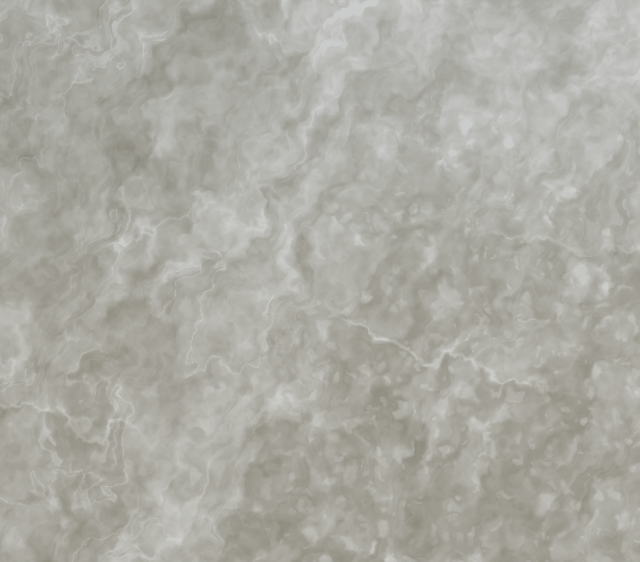
This texture is drawn by a WebGL 2 fragment shader. Its source:

```glsl
#version 300 es
precision highp float;

uniform vec2 u_resolution;
out vec4 fragColor;

vec3 hash3(vec2 cell) {
  vec3 h = fract(cell.xyx * vec3(0.1031, 0.1030, 0.0973));
  h += dot(h, h.yxz + 33.33);
  return fract((h.xxy + h.yzz) * h.zyx);
}

// Cellular noise whose cells melt into each other
float softCells(vec2 p) {
  vec2 base = floor(p);
  float sum = 0.0, total = 1e-5;
  for (int i = 0; i < 9; i++) {
    vec2 cell = base + vec2(i % 3 - 1, i / 3 - 1);
    vec3 h = hash3(cell);
    vec2 d = cell + h.xy - p;
    float weight = exp(-7.0 * dot(d, d));
    sum += weight * h.z;
    total += weight;
  }
  return sum / total;
}

float layered(vec2 p, int octaves) {
  float sum = 0.0, total = 0.0, amp = 1.0;
  for (int i = 0; i < octaves; i++) {
    sum += amp * softCells(p);
    total += amp;
    amp *= 0.62;
    p = mat2(1.6, 1.2, -1.2, 1.6) * p + 7.3;
  }
  return sum / total;
}

// Scattered round spots of mixed size; share is the part of cells filled
float flecks(vec2 p, float share) {
  vec2 base = floor(p);
  float mark = 0.0;
  for (int i = 0; i < 9; i++) {
    vec2 cell = base + vec2(i % 3 - 1, i / 3 - 1);
    vec3 h = hash3(cell + 41.0);
    float size = (h.z - 1.0 + share) / share;
    float radius = 0.18 + 0.32 * size;
    float spot = 1.0 - smoothstep(radius * 0.4, radius, length(cell + h.xy - p));
    mark = max(mark, spot * step(0.0, size));
  }
  return mark;
}

// Pale crack with a feathered upper side and a dim lower side
float seam(float d) {
  float line = exp(-pow(d / 0.005, 2.0));
  float feather = exp(-abs(d) / 0.025) * smoothstep(-0.004, 0.004, d);
  float shade = exp(-abs(d) / 0.03) * smoothstep(0.004, -0.004, d);
  return 0.3 * line + 0.14 * feather - 0.12 * shade;
}

void main() {
  vec2 p = gl_FragCoord.xy / u_resolution.y;
  vec2 warp = vec2(layered(p * 5.0, 3), layered(p * 5.0 + 17.0, 3)) - 0.5;
  vec2 ragged = vec2(layered(p * 24.0 + 5.0, 3), layered(p * 24.0 + 31.0, 3)) - 0.5;
  vec2 q = p + 0.15 * warp + 0.04 * ragged;

  // Axes across and along the steep grain
  vec2 grain = vec2(dot(q, vec2(0.86, -0.51)), 0.5 * dot(q, vec2(0.51, 0.86)));
  float side = q.x - 0.29 - 0.36 * q.y;
  float left = 1.0 - smoothstep(-0.02, 0.2, side);

  // Clouded ground with fine mottling
  float tone = 0.36 + 0.78 * (layered(grain * 20.0 + 3.0, 4) - 0.5);
  tone += 0.34 * (layered(p * 38.0, 2) - 0.5);

  // Streaked diagonal band and haze
  float streaks = layered(grain * vec2(28.0, 14.0) + 50.0, 3);
  tone += (0.17 + 0.55 * (streaks - 0.5)) * exp(-pow(side / 0.1, 2.0));
  tone += 0.3 * smoothstep(0.3, 1.0, p.y) * smoothstep(0.3, 0.9, p.x);
  tone += 0.08 * smoothstep(0.0, 0.5, p.y);

  // Branching veins, strongest on the left
  float patches = smoothstep(0.36, 0.62, softCells(q * 6.0 + 60.0));
  float vein = abs(layered(grain * 9.0 + 23.0, 4) - 0.5);
  float thread = abs(layered(grain * 14.0 + 77.0, 3) - 0.52);
  tone += (0.23 * exp(-vein * 30.0) + 0.13 * exp(-vein * 75.0)) * patches * mix(0.3, 1.0, left);
  tone += 0.2 * exp(-thread * 40.0) * mix(0.25, 0.85, left) * (1.0 - 0.5 * patches);

  // Mineral flecks, mostly on the right
  vec2 f = p + 0.04 * ragged + 0.03 * warp;
  float spread = mix(1.0, 0.25, left) * (1.0 - 0.6 * smoothstep(0.6, 0.9, p.y));
  tone += 0.27 * spread * flecks(f * vec2(21.0, 18.0), 0.28);
  tone += 0.19 * spread * flecks(f * 42.0 + 13.0, 0.4);

  // Long cracks
  float wobble = 0.09 * warp.y + 0.045 * ragged.y;
  float falling = p.y - 0.44 + 0.145 * smoothstep(0.6, 0.96, p.x) + wobble;
  tone += seam(falling) * smoothstep(0.57, 0.64, p.x) * (1.0 - smoothstep(0.9, 1.08, p.x));
  float lower = p.y - 0.28 + 0.9 * p.x * p.x + wobble;
  tone += 0.9 * seam(lower) * (1.0 - smoothstep(0.2, 0.3, p.x));
  float upper = p.y - 0.565 + wobble;
  tone += 0.6 * seam(upper) * smoothstep(0.8, 0.92, p.x);

  vec3 olive = vec3(0.55, 0.537, 0.483);
  vec3 chalk = vec3(0.78, 0.78, 0.765);
  vec3 color = mix(olive, chalk, clamp(tone, -0.05, 1.08));
  color += vec3(-0.006, 0.0, 0.008) * smoothstep(0.3, 0.9, p.y);
  fragColor = vec4(color, 1.0);
}
```
